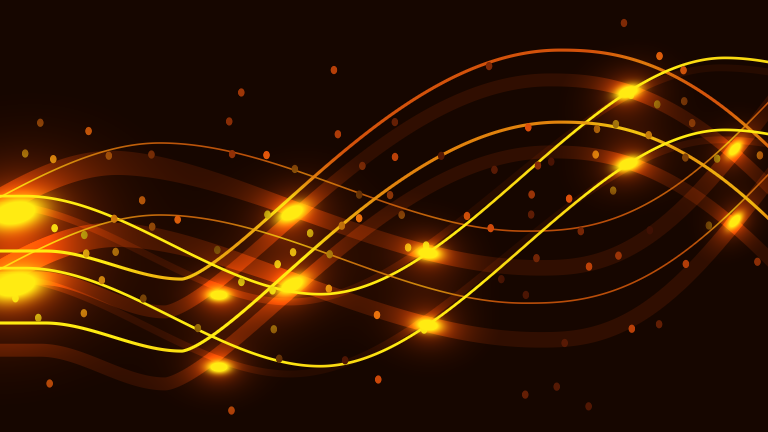
This background is drawn by a Shadertoy shader. Its source:

```glsl
// Glowing amber ribbons: two stacked copies of six flowing strands on dark brown.
// Each strand eases between four turning points; elongated flares and hashed
// sparks sit along them. The canvas is 100 units high, origin at lower left.

#define COPY_DROP 16.67
#define HALO_REACH 11.5
#define HALO_GAIN 1.15
#define BAND_GAIN 0.11
#define SPARK_CELL 7.4
#define SPARK_DENSITY 0.52

const vec3 BACKDROP = vec3(0.085, 0.022, 0.0);
const vec3 EMBER = vec3(0.95, 0.30, 0.02);
const vec3 ORANGE = vec3(0.82, 0.29, 0.04);
const vec3 YELLOW = vec3(1.0, 0.92, 0.07);

// Flares: position, size, tilt in radians
const vec4 FLARES[6] = vec4[6](
    vec4(3.5, 50.7, 1.0, 0.2), vec4(67.6, 50.7, 0.55, 0.45),
    vec4(99.1, 41.4, 0.46, -0.1), vec4(145.4, 78.7, 0.46, 0.3),
    vec4(170.1, 65.5, 0.33, 0.85), vec4(50.7, 31.7, 0.40, 0.0));

float hash(vec2 p) {
    vec3 q = fract(p.xyx * 0.1031);
    q += dot(q, q.yzx + 33.33);
    return fract((q.x + q.y) * q.z);
}

// Height of a strand that eases through four turning points
float wave(float x, vec4 xs, vec4 ys, vec3 skew) {
    vec3 t = clamp((x - xs.xyz) / (xs.yzw - xs.xyz), 0.0, 1.0);
    t = pow(t, skew);
    return ys.x + dot(ys.yzw - ys.xyz, t * t * (3.0 - 2.0 * t));
}

// Distance across the strand, corrected for its slope
float strand(vec2 p, vec4 xs, vec4 ys, vec3 skew) {
    float slope = wave(p.x + 0.5, xs, ys, skew) - wave(p.x - 0.5, xs, ys, skew);
    return abs(p.y - wave(p.x, xs, ys, skew)) / sqrt(1.0 + slope * slope);
}

float cover(float dist, float halfWidth, float pixel) {
    return clamp((halfWidth - dist) / pixel + 0.5, 0.0, 1.0);
}

// x: soft halo, y: hot core
vec2 flareLight(vec2 p) {
    vec2 light = vec2(0.0);
    for (int i = 0; i < 12; i++) {
        vec4 f = FLARES[i % 6];
        vec2 d = p - f.xy + vec2(0.0, COPY_DROP * float(i / 6));
        float c = cos(f.w), s = sin(f.w);
        d = vec2(c * d.x + s * d.y, c * d.y - s * d.x) / f.z;
        light.x += HALO_GAIN * exp(-length(d * vec2(0.85, 1.1)) / HALO_REACH);
        light.y += 1.7 * exp(-dot(d, d * vec2(0.025, 0.09)));
    }
    return light;
}

void mainImage(out vec4 fragColor, in vec2 fragCoord) {
    float pixel = 100.0 / iResolution.y;
    vec2 p = fragCoord * pixel;
    vec2 light = flareLight(p);
    float halo = max(light.x - 0.09, 0.0);
    float leftSide = 1.0 - smoothstep(10.0, 75.0, p.x);

    // Backdrop and halos
    vec3 col = BACKDROP + EMBER * min(halo * halo * 0.55 + halo * 0.28, 1.05);

    // Broad translucent bands
    float bands = 0.0;
    for (int i = 0; i < 2; i++) {
        vec2 q = p + vec2(0.0, COPY_DROP * float(i));
        float sweep = strand(q, vec4(-46.3, 26.6, 125.0, 208.3),
            vec4(32.2, 62.3, 38.0, 101.9), vec3(1.0, 0.9, 1.3));
        float cross1 = strand(q, vec4(0.0, 67.1, 166.7, 231.5),
            vec4(52.5, 30.1, 84.3, 72.2), vec3(1.0));
        float arch = strand(q, vec4(9.3, 38.2, 127.3, 252.3),
            vec4(35.6, 27.8, 81.5, -11.1), vec3(1.0, 0.75, 1.2));
        bands += cover(sweep, 1.8 + 1.2 * leftSide, pixel);
        bands += cover(arch, 1.5, pixel);
        bands += 0.6 * cover(cross1, 0.8, pixel);
    }
    col += EMBER * bands * (BAND_GAIN + 0.4 * halo);

    // Fine bright lines, hotter near the flares
    for (int i = 0; i < 2; i++) {
        vec2 q = p + vec2(0.0, COPY_DROP * float(i));
        float thin = strand(q, vec4(-46.3, 37.0, 121.5, 219.9),
            vec4(36.8, 66.9, 46.5, 109.0), vec3(1.0, 1.0, 1.3));
        float arch = strand(q, vec4(10.4, 42.1, 129.6, 254.6),
            vec4(41.9, 35.4, 88.4, -4.2), vec3(1.0, 0.73, 1.2));
        float main1 = strand(q, vec4(5.8, 74.1, 167.8, 231.5),
            vec4(54.6, 31.9, 86.6, 72.2), vec3(1.0));
        vec3 heat = clamp(vec3(0.1, 0.05 + 0.3 * float(i), 0.9)
            + halo * 1.2 + leftSide * vec3(0.1, 0.7, 0.2), 0.0, 1.0);
        col = mix(col, mix(ORANGE, YELLOW, heat.x), 0.85 * cover(thin, 0.19, pixel));
        col = mix(col, mix(ORANGE, YELLOW, heat.y), cover(arch, 0.36, pixel));
        col = mix(col, mix(ORANGE, YELLOW, heat.z), cover(main1, 0.31, pixel));
    }

    // Scattered sparks, one at most in each cell
    vec2 cell = floor(p / SPARK_CELL);
    vec2 jitter = 0.16 + 0.68 * vec2(hash(cell + 17.0), hash(cell + 43.0));
    vec2 mid = (cell + 0.5) * SPARK_CELL;
    float offset = (mid.y - 40.0 - 0.1 * mid.x) / 33.0;
    float present = step(hash(cell + 5.0), SPARK_DENSITY * exp(-offset * offset));
    float spark = length((p - (cell + jitter) * SPARK_CELL) * vec2(1.25, 1.0));
    vec3 sparkColor = mix(vec3(0.24, 0.06, 0.01), vec3(0.9, 0.32, 0.04), hash(cell + 71.0));
    sparkColor = mix(sparkColor, YELLOW, clamp(halo * 1.3, 0.0, 0.9));
    col = mix(col, sparkColor, present * cover(spark, 0.95, pixel));

    // Hot yellow cores
    col = mix(col, YELLOW, clamp(light.y, 0.0, 1.0));
    fragColor = vec4(clamp(col, 0.0, 1.0), 1.0);
}
```
